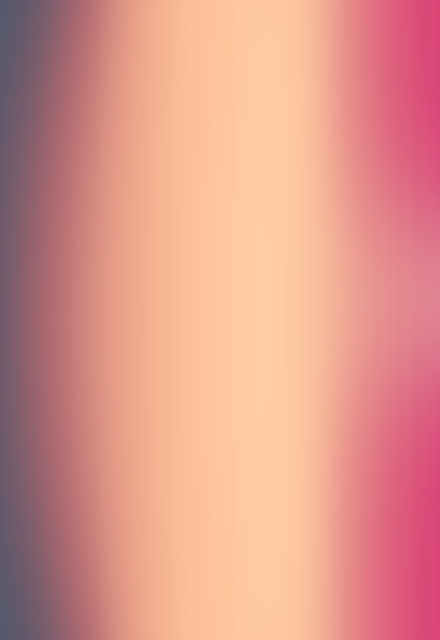
Write a Shadertoy shader that draws this background.

```glsl
const int LAST = 10;
// Evenly spaced colours from the left edge to the right edge
const vec3 RAMP[LAST + 1] = vec3[](
    vec3(0.33, 0.35, 0.43), vec3(0.46, 0.36, 0.42), vec3(0.70, 0.43, 0.45),
    vec3(0.90, 0.61, 0.53), vec3(0.97, 0.72, 0.58), vec3(0.995, 0.765, 0.605),
    vec3(1.00, 0.785, 0.625), vec3(0.975, 0.74, 0.605), vec3(0.90, 0.53, 0.53),
    vec3(0.87, 0.36, 0.485), vec3(0.85, 0.27, 0.46));

const float BOW_SHIFT = 0.09;      // leftward bulge of the dark side
const float BOW_REACH = 0.5;
const float GLOW_HEIGHT = 0.535;   // dusty glow on the right edge
const float GLOW_SPREAD = 0.21;
const float GLOW_SHIFT = 0.19;
const float GLOW_START = 0.6;
const vec3 GLOW_TINT = vec3(-0.02, 0.0, 0.045);
const vec3 WARM_LIFT = vec3(0.005, 0.014, 0.014);
const float STREAK_COUNT = 110.0;
const float STREAK_STRENGTH = 0.006;

float hash(float n) {
    return fract(sin(n * 127.1) * 43758.5);
}

float streakNoise(float x) {
    float cell = floor(x);
    return mix(hash(cell), hash(cell + 1.0), smoothstep(0.0, 1.0, x - cell));
}

vec3 stopColor(int i) {
    return RAMP[clamp(i, 0, LAST)];
}

// Catmull-Rom blend through the colour stops
vec3 rampColor(float position) {
    float s = clamp(position, 0.0, 1.0) * float(LAST);
    int i = min(int(s), LAST - 1);
    float t = s - float(i);
    vec3 a = stopColor(i - 1);
    vec3 b = stopColor(i);
    vec3 c = stopColor(i + 1);
    vec3 d = stopColor(i + 2);
    return b + 0.5 * t * (c - a + t * (2.0 * a - 5.0 * b + 4.0 * c - d
        + t * (3.0 * (b - c) + d - a)));
}

void mainImage(out vec4 fragColor, in vec2 fragCoord) {
    vec2 uv = fragCoord / iResolution.xy;

    // Bend the left bands outward around the middle height
    float fromCentre = 2.0 * uv.y - 1.0;
    float bow = 1.0 - fromCentre * fromCentre;
    float leftBend = BOW_SHIFT * bow * (1.0 - smoothstep(0.0, BOW_REACH, uv.x));

    // Stretch the right bands toward the edge inside the glow
    float rise = (uv.y - GLOW_HEIGHT) / GLOW_SPREAD;
    float edge = max(uv.x - GLOW_START, 0.0) / (1.0 - GLOW_START);
    float glow = exp(-rise * rise) * edge * edge;

    vec3 color = rampColor(uv.x + leftBend - GLOW_SHIFT * glow);
    color += GLOW_TINT * glow;

    // Warm core and faint vertical streaks
    float core = smoothstep(0.3, 0.6, uv.x) * (1.0 - smoothstep(0.6, 0.85, uv.x));
    color += WARM_LIFT * bow * core;
    color += STREAK_STRENGTH * (streakNoise(uv.x * STREAK_COUNT) - 0.5);

    fragColor = vec4(clamp(color, 0.0, 1.0), 1.0);
}
```
